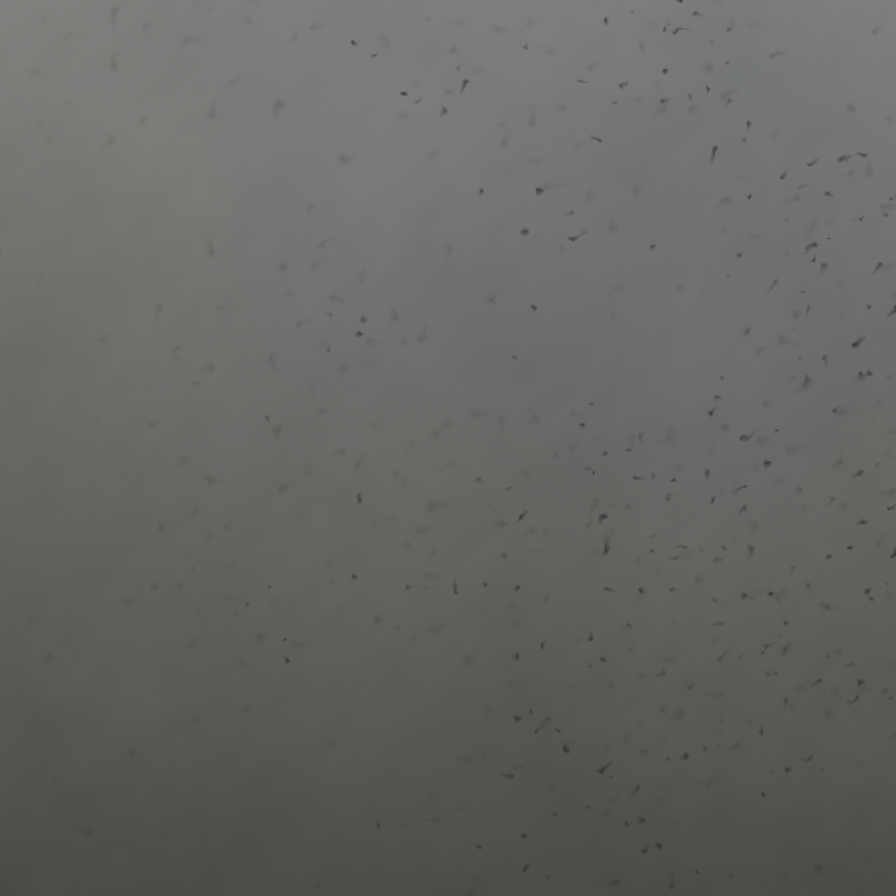
Write a Shadertoy shader that draws this texture.

```glsl
#define TOP_COLOR vec3(0.494, 0.502, 0.490)
#define BOTTOM_COLOR vec3(0.302, 0.301, 0.280)
#define COOL_TINT vec3(0.000, -0.002, 0.013)
#define PIT_COLOR vec3(0.15, 0.16, 0.155)
#define CRISP_CELLS 36.0
#define SMUDGE_CELLS 28.0
#define STROKE_ANGLE 0.65
#define MOTTLE 0.040
#define GRAIN 0.016

float hash(vec2 p) {
    return fract(sin(dot(p, vec2(127.1, 311.7))) * 43758.5453);
}

float noise(vec2 p) {
    vec2 i = floor(p), f = fract(p);
    f = f * f * (3.0 - 2.0 * f);
    return mix(mix(hash(i), hash(i + vec2(1, 0)), f.x),
               mix(hash(i + vec2(0, 1)), hash(i + vec2(1, 1)), f.x), f.y);
}

float fbm(vec2 p) {
    float sum = 0.0, weight = 0.5;
    for (int i = 0; i < 4; i++) {
        sum += weight * noise(p);
        p = mat2(1.6, 1.2, -1.2, 1.6) * p + 17.3;
        weight *= 0.5;
    }
    return sum;
}

// Stroke that tapers from a round head at the origin to a thin tail
float taperedStroke(vec2 p, float len, float radius) {
    float t = clamp(p.x / len, 0.0, 1.0);
    return length(p - vec2(t * len, 0.0)) - radius * mix(1.0, 0.35, t);
}

// Share of cells that hold a pit: more to the right, in loose clusters
float pitChance(vec2 p, float left, float right) {
    float cluster = smoothstep(0.25, 0.75, noise(p * 7.0 + 3.7));
    return mix(left, right, smoothstep(0.15, 0.95, p.x)) * (0.35 + 1.3 * cluster);
}

// Scattered pits; crisp ones are small and dark, the others soft and faint
float pits(vec2 uv, float cells, bool crisp, float seed) {
    float cover = 0.0;
    vec2 home = floor(uv * cells);
    for (int y = -1; y <= 1; y++)
    for (int x = -1; x <= 1; x++) {
        vec2 cell = home + vec2(x, y);
        vec2 key = cell + seed;
        vec2 center = (cell + vec2(hash(key + 1.3), hash(key + 5.9))) / cells;
        float chance = crisp ? pitChance(center, 0.010, 0.33)
                             : pitChance(center, 0.30, 0.40);
        if (hash(key + 9.1) > chance) continue;

        float size = hash(key + 13.7);
        float angle = STROKE_ANGLE + (hash(key + 21.1) - 0.5) * 2.0;
        if (hash(key + 27.7) < 0.5) angle += 3.14159;
        float c = cos(angle), s = sin(angle);
        vec2 p = mat2(c, -s, s, c) * (uv - center);
        p.y += (hash(key + 33.3) - 0.5) * 60.0 * p.x * p.x;

        float len = crisp ? mix(0.001, 0.016, size * size) : mix(0.003, 0.020, size);
        float radius = crisp ? mix(0.0012, 0.0030, hash(key + 41.9))
                             : mix(0.0012, 0.0040, hash(key + 41.9));
        float blur = crisp ? 0.0028 : 0.0055;
        float d = taperedStroke(p, len, radius);
        float strength = mix(0.2, 1.0, hash(key + 55.5));
        float fade = mix(1.0, 0.35, clamp(p.x / len, 0.0, 1.0));
        cover = max(cover, strength * fade * (1.0 - smoothstep(-blur, blur, d)));
    }
    return cover;
}

void mainImage(out vec4 fragColor, in vec2 fragCoord) {
    vec2 uv = fragCoord / iResolution.xy;

    // Dim light from above with a cool sheen at the upper right
    float light = uv.y * (1.18 - 0.18 * uv.y);
    vec3 color = mix(BOTTOM_COLOR, TOP_COLOR, light);
    vec2 toSheen = (uv - vec2(0.88, 0.78)) / vec2(0.45, 0.28);
    color += COOL_TINT * exp(-dot(toSheen, toSheen));
    color -= 0.010 * smoothstep(0.5, 1.0, uv.x) * smoothstep(0.5, 1.0, uv.y);

    // Broad mottling and faint slanted trowel marks
    color += MOTTLE * (fbm(uv * 5.0) - 0.47);
    color.rb += vec2(0.007, -0.004) * (noise(uv * 6.0 + 40.0) - 0.5);
    vec2 slant = vec2(uv.x + uv.y, uv.y - uv.x);
    color += GRAIN * (fbm(slant * vec2(16.0, 32.0)) - 0.47);

    // Pits, with ragged outlines
    vec2 ragged = uv + 0.0045 * (vec2(noise(uv * 170.0), noise(uv * 170.0 + 31.0)) - 0.5);
    float smudges = pits(ragged, SMUDGE_CELLS, false, 71.0);
    float crisp = pits(ragged, CRISP_CELLS, true, 13.0);
    color = mix(color, PIT_COLOR, 0.25 * smudges);
    color = mix(color, PIT_COLOR, 0.80 * crisp);

    fragColor = vec4(color, 1.0);
}
```
